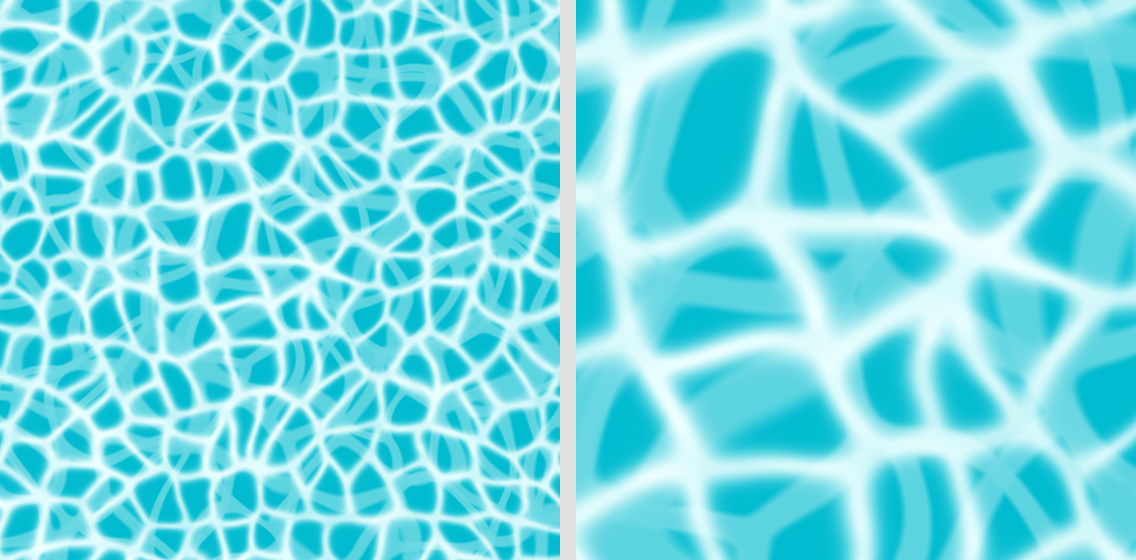
Left, the full canvas; right, a detail of the centre.
This texture is drawn by a Shadertoy shader. Its source:

```glsl
// Sunlit pool water: a soft white web of caustic light over turquoise.
// The web is a rounded cellular edge field bent by layered sines; two
// coarser, fainter webs lie beneath it as pale curved bands.

vec2 hash2(vec2 p) {
    vec3 q = fract(p.xyx * vec3(0.1031, 0.1030, 0.0973));
    q += dot(q, q.yzx + 33.33);
    return fract((q.xx + q.yz) * q.zy);
}

vec2 cellPoint(vec2 cell) {
    return cell + 0.5 + 0.88 * (hash2(cell + 57.0) - 0.5);
}

// Bends straight cell walls into gentle curves
vec2 ripple(vec2 p, float freq, float amount) {
    p += amount * sin(freq * p.yx + vec2(0.7, 2.9) + 2.0 * sin(0.6 * freq * p));
    return p + 0.4 * amount * sin(2.3 * freq * p.yx + vec2(4.1, 1.3));
}

// Distance to the nearest cell wall; a soft minimum rounds the corners
float wallDistance(vec2 p, float sharpness) {
    vec2 home = floor(p), nearestCell = home, nearest = vec2(0.0);
    float best = 1e5;
    for (int y = -1; y <= 1; y++)
    for (int x = -1; x <= 1; x++) {
        vec2 cell = home + vec2(x, y);
        vec2 toPoint = cellPoint(cell) - p;
        float d = dot(toPoint, toPoint);
        if (d < best) {
            best = d;
            nearest = toPoint;
            nearestCell = cell;
        }
    }
    float sum = 0.0;
    for (int y = -2; y <= 2; y++)
    for (int x = -2; x <= 2; x++) {
        if (x == 0 && y == 0) continue;
        vec2 other = cellPoint(nearestCell + vec2(x, y)) - p;
        float d = dot(0.5 * (nearest + other), normalize(other - nearest));
        sum += exp(-sharpness * d);
    }
    return max(-log(sum) / sharpness, 0.0);
}

// Pale flat band with a soft rim along the walls of a coarse web
float paleBand(vec2 p, float halfWidth) {
    return 1.0 - smoothstep(halfWidth - 0.025, halfWidth + 0.025, wallDistance(p, 40.0));
}

void mainImage(out vec4 fragColor, in vec2 fragCoord) {
    vec2 uv = fragCoord / iResolution.y;

    vec3 water = vec3(0.01, 0.735, 0.815);
    vec3 paleWater = vec3(0.36, 0.83, 0.88);
    vec3 light = vec3(0.93, 1.0, 1.0);

    // Submerged bands
    float bandA = paleBand(ripple(uv, 17.0, 0.022) * 7.5 + 11.3, 0.075);
    float bandB = paleBand(ripple(uv.yx, 14.0, 0.026) * 6.5 + 31.7, 0.07);
    vec3 color = mix(water, paleWater, max(bandA, bandB));
    color = mix(color, light, 0.1 * bandA * bandB);

    // Bright surface web, uneven in strength and width
    vec2 surface = ripple(ripple(uv, 9.0, 0.014), 34.0, 0.0045);
    float wall = wallDistance(surface * 13.0 + 3.0, 17.0);
    float drift = sin(11.0 * uv.x + 3.0 * sin(7.0 * uv.y)) * sin(13.0 * uv.y + 2.0 * sin(9.0 * uv.x));
    float glow = exp(-pow(wall / (0.112 + 0.018 * drift), 2.0));
    float strength = 0.87 + 0.09 * drift + 0.04 * sin(61.0 * uv.x + 4.0 * sin(47.0 * uv.y));
    color = mix(color, light, glow * strength);

    fragColor = vec4(color, 1.0);
}
```
